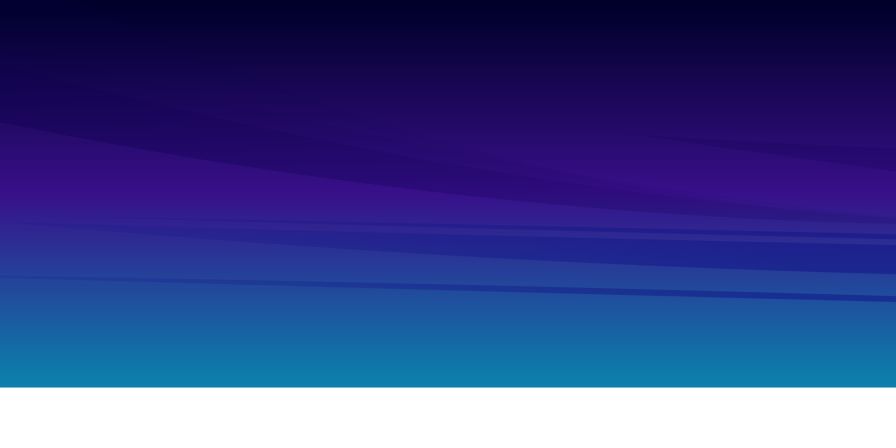
This background is drawn by a Shadertoy shader. Its source:

```glsl
// Night-to-teal sky gradient with sweeping translucent bands above a white strip.

const vec3 MIDNIGHT = vec3(0.0, 0.0, 0.17);
const vec3 VIOLET   = vec3(0.22, 0.06, 0.54);
const vec3 TEAL     = vec3(0.05, 0.49, 0.67);
const vec3 SHADE    = vec3(0.04, 0.0, 0.30);
const vec3 NAVY     = vec3(0.07, 0.08, 0.53);
const float HORIZON = 0.865;

// Parabola through the heights at the left, middle and right
float arc(float x, vec3 y) {
    return y.x * (1.0 - x) * (1.0 - 2.0 * x)
         + y.y * 4.0 * x * (1.0 - x)
         + y.z * x * (2.0 * x - 1.0);
}

// Antialiased coverage below a curve; depth grows downward
float below(vec2 p, vec3 curve, float blur) {
    return smoothstep(-blur, blur, p.y - arc(p.x, curve));
}

// Coverage between two curves, empty where they cross
float band(vec2 p, vec3 top, vec3 bottom, float blur) {
    return max(below(p, top, blur) - below(p, bottom, blur), 0.0);
}

vec3 sky(float depth) {
    vec3 col = mix(MIDNIGHT, VIOLET, clamp((depth - 0.02) / 0.41, 0.0, 1.0));
    return mix(col, TEAL, clamp((depth - 0.43) / 0.41, 0.0, 1.0));
}

// Dark sheets descending from the upper left
vec3 upperSheets(vec3 col, vec2 p, float blur) {
    vec3 hem = vec3(0.273, 0.432, 0.500);
    float fade = 1.0 - 0.6 * p.x;
    col = mix(col, SHADE, 0.10 * fade * band(p, vec3(-0.083, 0.318, 0.482), hem, blur));
    col = mix(col, SHADE, 0.09 * fade * band(p, vec3(0.091, 0.335, 0.484), hem, blur));
    col = mix(col, SHADE, 0.20 * fade * band(p, vec3(0.143, 0.365, 0.487), hem, blur));
    float wedge = band(p, vec3(0.156, 0.268, 0.331), vec3(0.091, 0.241, 0.383), blur);
    return mix(col, SHADE, 0.20 * wedge);
}

// Navy streaks that strengthen toward the right
vec3 lowerStreaks(vec3 col, vec2 p, float blur) {
    float thin = band(p, vec3(0.479, 0.500, 0.523), vec3(0.479, 0.508, 0.534), blur);
    float broad = band(p, vec3(0.495, 0.523, 0.547), vec3(0.495, 0.570, 0.612), blur);
    float low = band(p, vec3(0.615, 0.635, 0.661), vec3(0.620, 0.648, 0.674), blur);
    float gain = smoothstep(-0.1, 1.0, p.x);
    return mix(col, NAVY, (0.15 + 0.40 * gain) * max(thin, max(broad, low)));
}

void mainImage(out vec4 fragColor, in vec2 fragCoord) {
    vec2 uv = fragCoord / iResolution.xy;
    vec2 p = vec2(uv.x, 1.0 - uv.y);
    float blur = 0.75 / iResolution.y;

    vec3 col = sky(p.y);
    col = upperSheets(col, p, blur);
    col = lowerStreaks(col, p, blur);

    // White strip along the bottom
    col = mix(col, vec3(1.0), smoothstep(-blur, blur, p.y - HORIZON));
    fragColor = vec4(col, 1.0);
}
```
